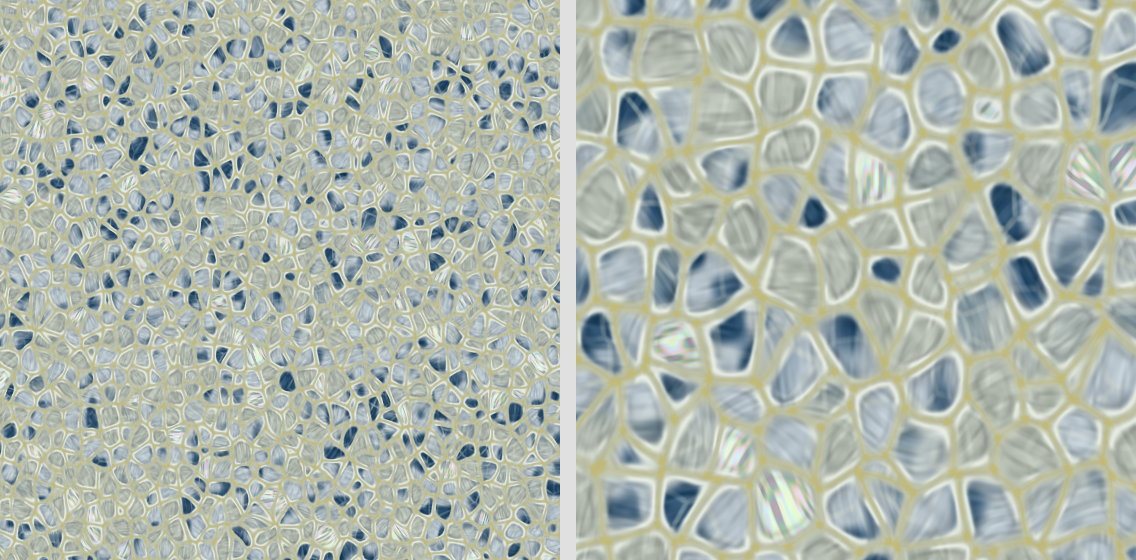
Left, the full canvas; right, a detail of the centre.
Write a three.js fragment shader that draws this texture.

```glsl
varying vec2 vUv;

const vec2 CELLS = vec2(34.0, 29.0);      // cells across and up
const float JITTER = 0.92;
const float SIZE_SPREAD = 0.28;
const float WARP = 0.28;
const float BACK_SCALE = 1.35;
const float GLOSSY_SHARE = 0.06;
const float TAU = 6.2831853;

const vec3 FILM = vec3(0.69, 0.72, 0.68);
const vec3 PALE = vec3(0.81, 0.84, 0.79);
const vec3 HAZE = vec3(0.70, 0.75, 0.78);
const vec3 DEEP = vec3(0.15, 0.29, 0.41);
const vec3 CREAM = vec3(0.76, 0.77, 0.65);
const vec3 YELLOW = vec3(0.76, 0.72, 0.42);
const vec3 GLINT = vec3(0.94, 0.96, 0.92);

struct Foam {
  vec2 id;
  vec2 offset;
  float wall;   // distance to the nearest wall
  float node;   // distance to the second nearest wall
};

float hash(vec2 p) {
  return fract(sin(dot(p, vec2(127.1, 311.7))) * 43758.5453);
}

float noise(vec2 p) {
  vec2 i = floor(p);
  vec2 f = fract(p);
  f = f * f * (3.0 - 2.0 * f);
  vec2 e = vec2(1.0, 0.0);
  return mix(mix(hash(i), hash(i + e.xy), f.x),
             mix(hash(i + e.yx), hash(i + e.xx), f.x), f.y);
}

vec2 seedPoint(vec2 cell) {
  vec2 r = vec2(hash(cell), hash(cell + 41.3));
  return cell + 0.5 + JITTER * (r - 0.5);
}

float power(vec2 offset, vec2 cell) {
  return dot(offset, offset) - SIZE_SPREAD * hash(cell + 7.3);
}

// Weighted Voronoi cells with distances to their two closest walls
Foam foam(vec2 p) {
  Foam f = Foam(vec2(0.0), vec2(0.0), 9.0, 9.0);
  vec2 base = floor(p);
  float best = 99.0;
  for (int j = -2; j <= 2; j++) {
    for (int i = -2; i <= 2; i++) {
      vec2 cell = base + vec2(float(i), float(j));
      vec2 offset = seedPoint(cell) - p;
      float d = power(offset, cell);
      if (d < best) { best = d; f.id = cell; f.offset = offset; }
    }
  }
  for (int j = -2; j <= 2; j++) {
    for (int i = -2; i <= 2; i++) {
      vec2 cell = base + vec2(float(i), float(j));
      vec2 offset = seedPoint(cell) - p;
      float gap = length(offset - f.offset);
      if (gap > 0.01) {
        float w = 0.5 * (power(offset, cell) - best) / gap;
        f.node = min(f.node, max(f.wall, w));
        f.wall = min(f.wall, w);
      }
    }
  }
  return f;
}

float ridge(float x, float center, float width) {
  float t = (x - center) / width;
  return exp(-t * t);
}

void main() {
  vec2 p = vUv * CELLS;
  p += WARP * (vec2(noise(p * 1.1), noise(p * 1.1 + 53.0)) - 0.5);
  Foam front = foam(p);
  Foam back = foam(p * BACK_SCALE + 17.0);
  float rounded = front.wall * front.node / (front.wall + front.node + 0.001);
  float hole = smoothstep(0.05, 0.12, rounded);

  // Open cells show blue depths, gathered in loose rows
  float rows = noise(vUv * vec2(5.0, 15.0) + 3.0) - 0.5;
  float open = smoothstep(0.3, 0.55, hash(front.id + 5.1) + 0.5 * rows) * hole;
  float depth = noise(p * 1.6 + front.id * 3.0) + 0.3 * rows
              + 0.35 * (hash(front.id + 1.7) - 0.5);
  vec3 color = mix(FILM, HAZE, open);
  color = mix(color, DEEP, open * smoothstep(0.45, 0.88, depth));

  // Blurred struts behind and creases in the film
  float strut = 1.0 - smoothstep(0.02, 0.12, back.wall);
  color = mix(color, PALE, 0.5 * strut * noise(p * 1.9 + 71.0));
  float angle = TAU * hash(front.id + 9.2);
  vec2 along = vec2(cos(angle), sin(angle));
  vec2 q = vec2(dot(front.offset, along), dot(front.offset, vec2(-along.y, along.x)));
  float streak = noise(q * vec2(13.0, 2.5) + front.id * 7.0);
  color += 0.13 * (streak - 0.5) + 0.09 * (noise(p * 5.0) - 0.5);

  // Glossy cells with a faint rainbow
  float glossy = step(1.0 - GLOSSY_SHARE, hash(front.id + 13.6)) * hole;
  vec3 rainbow = 0.07 * cos(TAU * (2.0 * streak + vec3(0.0, 0.33, 0.67)));
  vec3 sheen = mix(FILM, GLINT, smoothstep(0.25, 0.65, streak)) + rainbow;
  color = mix(color, sheen, 0.85 * glossy);

  // Cream walls, shaded inner rims and broken white glints
  color *= 1.0 - 0.16 * ridge(rounded, 0.13, 0.03) * noise(p * 2.7 + 11.0);
  color = mix(color, CREAM, 0.65 * (1.0 - smoothstep(0.03, 0.1, rounded)));
  float glint = smoothstep(0.4, 0.75, noise(p * 2.3 + 31.0));
  color = mix(color, GLINT, 0.8 * glint * ridge(rounded, 0.075, 0.028));

  // Yellow wall cores and junctions
  float core = (1.0 - smoothstep(0.005, 0.05, front.wall)) * noise(p * 1.5 + 91.0);
  float junction = 1.0 - smoothstep(0.03, 0.12, front.node);
  color = mix(color, YELLOW, max(0.6 * core, 0.75 * junction));

  gl_FragColor = vec4(clamp(color, 0.0, 1.0), 1.0);
}
```
